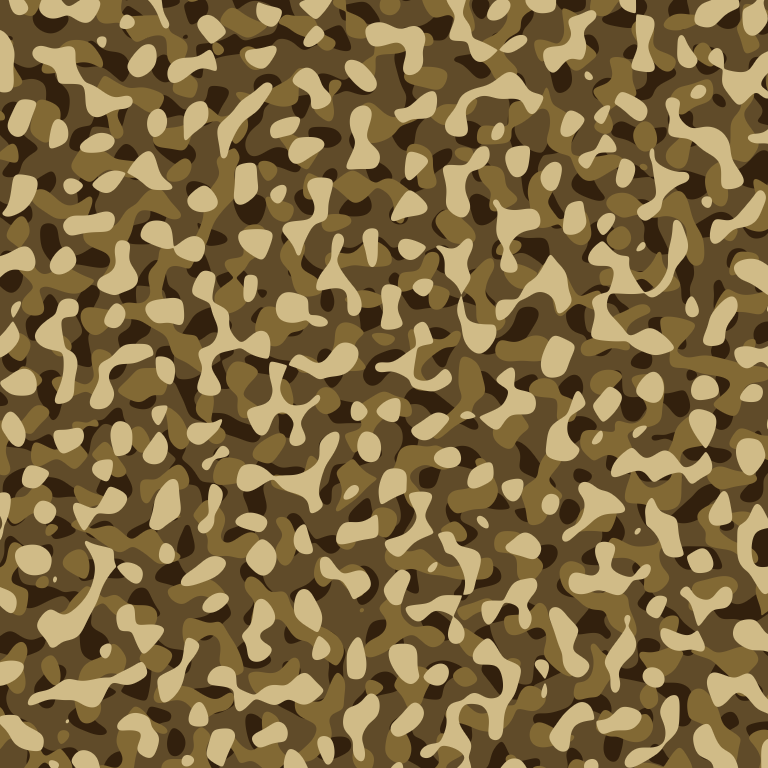
Give the GLSL for this pattern, as a WebGL 1 fragment shader.

```glsl
precision highp float;

// Four-tone woodland camouflage: dark, olive and tan blobs stacked on a brown ground.
// Each layer is a sum of sine waves with random headings and a limited band of
// frequencies, cut at a level that sets how much of the canvas the layer covers.

uniform vec2 u_resolution;

#define WAVES 36            // sines summed per layer
#define FREQ_MIN 10.5       // lowest frequency, cycles per canvas
#define FREQ_MAX 23.5       // highest frequency, cycles per canvas
#define DARK_LEVEL 0.52     // cut levels in standard deviations: higher covers less
#define OLIVE_LEVEL 0.50
#define TAN_LEVEL 0.60
#define EDGE_PIXELS 1.0     // width of the smoothed edge

const float PI = 3.14159265;

const vec3 BROWN = vec3(0.375, 0.295, 0.160);
const vec3 DARK  = vec3(0.195, 0.125, 0.050);
const vec3 OLIVE = vec3(0.510, 0.410, 0.205);
const vec3 TAN   = vec3(0.815, 0.735, 0.530);

float hash(float n) {
  return fract(sin(n * 12.9898) * 4375.853);
}

// Height of the wave field in x (unit variance), its gradient in yz.
vec3 waveField(vec2 p, float seed) {
  vec3 sum = vec3(0.0);
  for (int i = 0; i < WAVES; i++) {
    float n = float(i) + seed;
    float heading = PI * (float(i) + hash(n)) / float(WAVES);
    float freq = mix(FREQ_MIN, FREQ_MAX, hash(n + 0.37));
    vec2 k = 2.0 * PI * freq * vec2(cos(heading), sin(heading));
    float phase = dot(k, p) + 2.0 * PI * hash(n + 0.71);
    sum += vec3(sin(phase), k * cos(phase));
  }
  return sum * sqrt(2.0 / float(WAVES));
}

// Coverage of the blobs above a level, with an edge of constant width.
float blobs(vec2 p, float seed, float level, float edge) {
  vec3 field = waveField(p, seed);
  float dist = (field.x - level) / max(length(field.yz), 1.0);
  return clamp(0.5 + dist / edge, 0.0, 1.0);
}

void main() {
  float size = min(u_resolution.x, u_resolution.y);
  vec2 p = gl_FragCoord.xy / size;
  float edge = EDGE_PIXELS / size;

  // Layers from bottom to top
  vec3 color = BROWN;
  color = mix(color, DARK, blobs(p, 11.0, DARK_LEVEL, edge));
  color = mix(color, OLIVE, blobs(p, 67.0, OLIVE_LEVEL, edge));
  color = mix(color, TAN, blobs(p, 131.0, TAN_LEVEL, edge));

  gl_FragColor = vec4(color, 1.0);
}
```
